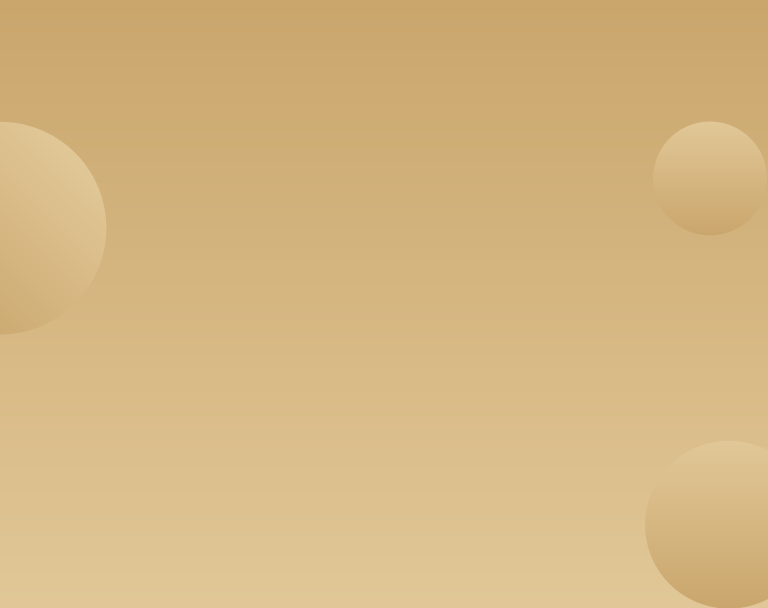
Write a WebGL 2 fragment shader that draws this background.

```glsl
#version 300 es
precision highp float;
// Warm sand gradient with three softly shaded discs near the side edges.

#define SAND_DARK vec3(0.790, 0.650, 0.424)
#define SAND_LIGHT vec3(0.882, 0.782, 0.592)
// Discs: centre x as a share of the width, centre y and radius in heights
#define LEFT_DISC vec3(0.0, 0.6248, 0.1749)
#define UPPER_DISC vec3(0.9245, 0.7065, 0.0936)
#define LOWER_DISC vec3(0.9492, 0.1370, 0.1380)

uniform vec2 u_resolution;
out vec4 fragColor;

vec3 sand(float lightness) {
    return mix(SAND_DARK, SAND_LIGHT, clamp(lightness, 0.0, 1.0));
}

// Lays a disc over the base; it runs from dark to light along lightDir.
vec3 addDisc(vec3 base, vec2 p, vec3 disc, vec2 lightDir) {
    float aspect = u_resolution.x / u_resolution.y;
    vec2 offset = p - vec2(disc.x * aspect, disc.y);
    float edge = length(offset) - disc.z;
    float coverage = clamp(0.5 - edge * u_resolution.y, 0.0, 1.0);
    float lightness = 0.5 + 0.5 * dot(offset, lightDir) / disc.z;
    return mix(base, sand(lightness), coverage);
}

void main() {
    vec2 p = gl_FragCoord.xy / u_resolution.y;

    // Backdrop: dark at the top, light at the bottom
    vec3 color = sand(1.0 - p.y);

    // Discs: one lit from the upper right, two lit from above
    color = addDisc(color, p, LEFT_DISC, normalize(vec2(1.0)));
    color = addDisc(color, p, UPPER_DISC, vec2(0.0, 1.0));
    color = addDisc(color, p, LOWER_DISC, vec2(0.0, 1.0));

    fragColor = vec4(color, 1.0);
}
```
